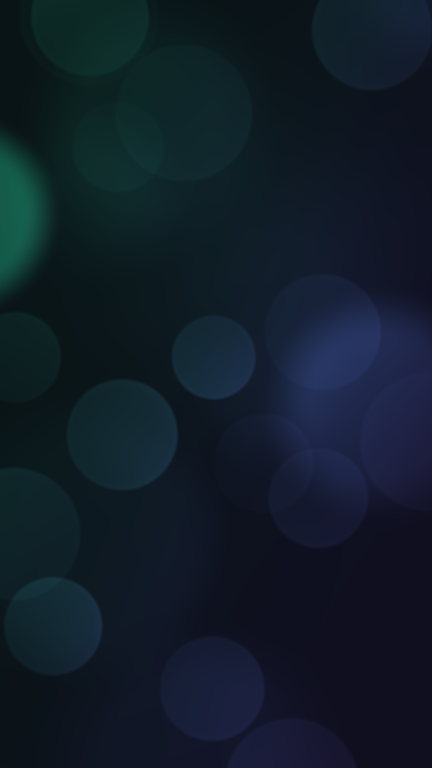
Reproduce this background procedurally as a WebGL 1 fragment shader.

```glsl
precision highp float;

uniform vec2 u_resolution;

// Lengths are fractions of the canvas width.
const int CRISP_COUNT = 18;
const int SOFT_COUNT = 6;
const vec2 CRISP_RADIUS = vec2(0.095, 0.168);
const vec2 SOFT_RADIUS = vec2(0.14, 0.30);
const vec2 CRISP_STRENGTH = vec2(0.05, 0.30);
const vec2 SOFT_STRENGTH = vec2(0.05, 0.15);
const float CRISP_EDGE = 0.005;
const float SOFT_EDGE = 0.09;
const float JITTER = 0.16;
const float RIM_GAIN = 0.12;
const vec2 SCATTER_STEP = vec2(0.7549, 0.5698);
const vec2 CRISP_START = vec2(0.21, 0.88);
const vec2 SOFT_START = vec2(0.42, 0.80);

const vec3 NIGHT_TEAL = vec3(0.037, 0.078, 0.090);
const vec3 NIGHT_VIOLET = vec3(0.060, 0.060, 0.125);
const vec3 GREEN = vec3(0.06, 0.42, 0.29);
const vec3 TEAL = vec3(0.11, 0.32, 0.36);
const vec3 BLUE = vec3(0.24, 0.34, 0.64);
const vec3 VIOLET = vec3(0.24, 0.17, 0.42);

// Accent lights: centre in canvas fractions.
const vec2 GREEN_LIGHT = vec2(-0.10, 0.72);
const vec2 BLUE_LIGHT = vec2(0.88, 0.47);
const vec2 HAZE = vec2(0.60, 0.66);
const float HAZE_SIZE = 0.32;
const float HAZE_STRENGTH = 0.14;

float hash(float n) {
  return fract(sin(n * 12.9898 + 4.137) * 4375.85);
}

// Light colour runs from green at the upper left to violet at the lower right.
vec3 lightColor(float t) {
  vec3 c = mix(GREEN, TEAL, smoothstep(0.10, 0.42, t));
  c = mix(c, BLUE, smoothstep(0.40, 0.64, t));
  return mix(c, VIOLET, smoothstep(0.68, 0.92, t));
}

// Filled disc, shaded brighter towards one side.
float disc(vec2 offset, float radius, float edge, float angle) {
  float mask = 1.0 - smoothstep(radius - edge, radius + edge, length(offset));
  float side = dot(offset, vec2(cos(angle), sin(angle))) / radius;
  return mask * (0.75 + 0.25 * clamp(side, -1.0, 1.0));
}

// Evenly spread positions, loosened by a random offset.
vec2 scatter(float i, vec2 start, float seed) {
  vec2 even = fract(start + i * SCATTER_STEP) * 1.1 - 0.05;
  return even + JITTER * (vec2(hash(seed), hash(seed + 0.31)) - 0.5);
}

void main() {
  vec2 uv = gl_FragCoord.xy / u_resolution;
  vec2 scale = vec2(1.0, u_resolution.y / u_resolution.x);
  vec2 p = uv * scale;
  float crispEdge = max(CRISP_EDGE, 1.0 / u_resolution.x);
  float diagonal = 0.55 * uv.x + 0.45 * (1.0 - uv.y);
  float light = 0.0;

  // Out-of-focus discs
  for (int i = 0; i < SOFT_COUNT; i++) {
    float n = float(i);
    float seed = n + 50.0;
    vec2 offset = p - scatter(n, SOFT_START, seed) * scale;
    float radius = mix(SOFT_RADIUS.x, SOFT_RADIUS.y, hash(seed + 0.53));
    float strength = mix(SOFT_STRENGTH.x, SOFT_STRENGTH.y, hash(seed + 0.71));
    light += strength * disc(offset, radius, SOFT_EDGE, 6.2832 * hash(seed + 0.87));
  }

  // Crisp translucent discs with a faint rim
  for (int i = 0; i < CRISP_COUNT; i++) {
    float n = float(i);
    vec2 offset = p - scatter(n, CRISP_START, n) * scale;
    float radius = mix(CRISP_RADIUS.x, CRISP_RADIUS.y, hash(n + 0.53));
    float level = hash(n + 0.71);
    float strength = mix(CRISP_STRENGTH.x, CRISP_STRENGTH.y, level * level);
    float rim = 1.0 + RIM_GAIN * smoothstep(0.85, 1.0, length(offset) / radius);
    light += strength * rim * disc(offset, radius, crispEdge, 6.2832 * hash(n + 0.87));
  }

  // Accent lights and central haze
  light += 0.75 * disc(p - GREEN_LIGHT * scale, 0.20, 0.05, 0.0);
  light += 0.30 * disc(p - BLUE_LIGHT * scale, 0.22, 0.07, 2.0);
  vec2 haze = (p - HAZE * scale) / HAZE_SIZE;
  light += HAZE_STRENGTH * exp(-dot(haze, haze));

  vec3 night = mix(NIGHT_TEAL, NIGHT_VIOLET, smoothstep(0.25, 0.85, diagonal));
  gl_FragColor = vec4(night + lightColor(diagonal) * light, 1.0);
}
```
